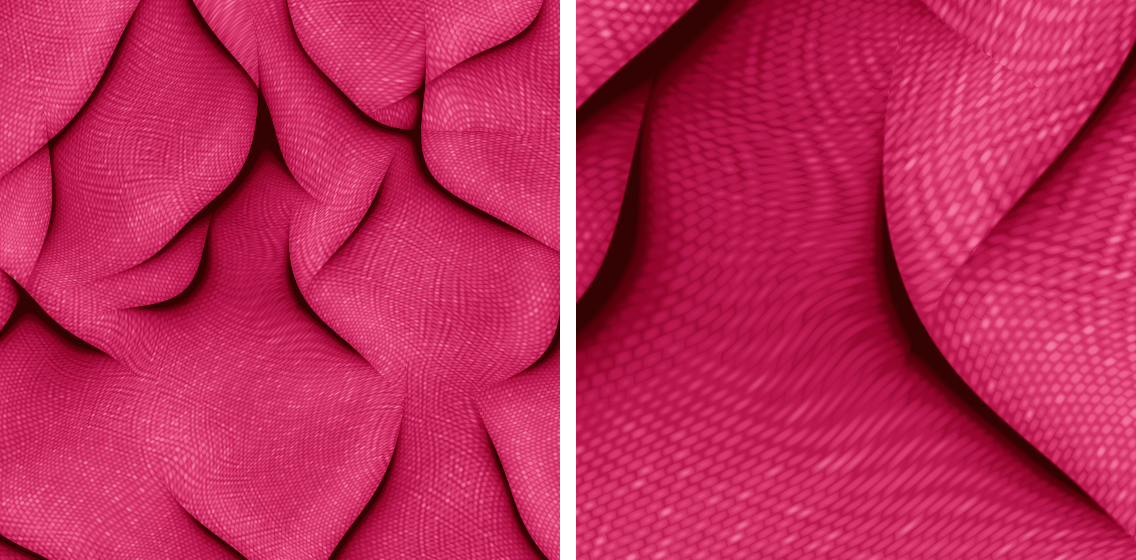
Left: the whole. Right: its middle third, enlarged.
Give the GLSL for this texture, as a three.js fragment shader.

```glsl
// Crumpled pink woven cloth: overlapping folds, dark creases and a diamond weave.
varying vec2 vUv;

const float PI = 3.14159;

// Cloth colours, from deepest crease to lit thread
const vec3 CREASE = vec3(0.20, 0.01, 0.01);
const vec3 SHADOW = vec3(0.36, 0.00, 0.05);
const vec3 WINE   = vec3(0.59, 0.02, 0.18);
const vec3 ROSE   = vec3(0.73, 0.09, 0.31);
const vec3 PINK   = vec3(0.84, 0.21, 0.42);
const vec3 LIT    = vec3(0.93, 0.36, 0.55);
const vec3 GLINT  = vec3(0.98, 0.60, 0.76);

// Folds
const int   FOLDS = 16;
const float FOLD_GRID = 4.0;
const float EDGE = 0.0016;
const float TWIST = 0.45;

// Weave
const vec2  THREADS = vec2(95.0, 150.0);
const float DIAMONDS = 7.0;
const float DIAMOND_LINES = 10.0;

// Light
const float BASE_LIGHT = 0.68;
const float SWELL = 0.075;
const float WEAVE_DEPTH = 0.26;
const float PATTERN_DEPTH = 0.075;

float hash(vec2 p) {
  p = fract(p * vec2(0.1031, 0.1137));
  p += dot(p, p.yx + 33.33);
  return fract((p.x + p.y) * p.x * 7.13 + p.y * 91.7);
}

mat2 turn(float a) {
  float c = cos(a), s = sin(a);
  return mat2(c, -s, s, c);
}

// Broad soft undulation of the cloth, from warped layered sines
float swell(vec2 p) {
  float sum = 0.0, amp = 1.0;
  p *= 9.0;
  for (int i = 0; i < 4; i++) {
    p += 0.6 * sin(p.yx * 0.8 + vec2(1.3, 4.1));
    sum += amp * sin(p.x - p.y * 0.8 + float(i) * 2.0);
    p = turn(0.8) * p * 1.5;
    amp *= 0.62;
  }
  return sum;
}

// Adds one fold: its upper side rolls over the edge and shades the lower side
void addFold(vec2 p, float id, inout float shade, inout vec2 cloth) {
  vec2 seed = vec2(id * 3.7 + 11.0, id * 5.3 + 2.0);
  vec2 jitter = vec2(hash(seed), hash(seed + 17.0));
  vec2 centre = (vec2(mod(id, FOLD_GRID), floor(id / FOLD_GRID)) + jitter) / FOLD_GRID;
  float angle = hash(seed + 31.0) < 0.6 ? 0.75 : -0.9;
  angle += (hash(seed + 43.0) - 0.5) * 0.8;
  float reach = mix(0.15, 0.36, hash(seed + 59.0));
  float bend = (hash(seed + 71.0) - 0.3) * 2.8;

  vec2 q = turn(angle) * (p - centre);
  q.y -= bend * q.x * q.x + 0.012 * sin(q.x * 19.0 + id);
  float taper = 1.0 - smoothstep(0.3 * reach, reach, abs(q.x));
  float above = smoothstep(-EDGE, EDGE, q.y);
  float d = abs(q.y);

  float crown = (d - 0.05) / 0.035;
  float roll = 0.13 * exp(-crown * crown) - 0.2 * exp(-d / 0.011);
  float hollow = -0.7 * exp(-d / (0.004 + 0.012 * taper)) - 0.25 * exp(-d / 0.06);
  shade *= 1.0 - 0.85 * above * taper * exp(-d / 0.09);
  shade += taper * mix(hollow, roll, above);

  // The weave changes direction across the edge
  float spin = TWIST * taper * exp(-d / 0.18) * (q.y > 0.0 ? 1.0 : -1.0);
  cloth = centre + turn(spin) * (cloth - centre);
}

// Brick-like threads; x is their relief, y the random glint of single threads
vec2 weave(vec2 cloth) {
  vec2 g = cloth * THREADS;
  g.x += 0.5 * mod(floor(g.y), 2.0);
  vec2 cell = floor(g);
  vec2 f = fract(g) - 0.5;
  float crown = cos(PI * f.x) * cos(PI * f.y);
  float tone = hash(cell + 200.0);
  return vec2(crown - 0.4 + 0.35 * (tone - 0.5), crown * smoothstep(0.78, 1.0, tone));
}

// Nested diamonds, woven in bands between plainer stripes
float diamonds(vec2 cloth) {
  vec2 tri = abs(fract(cloth * DIAMONDS * vec2(1.0, 0.8)) - 0.5);
  float lines = sin((tri.x + tri.y) * 2.0 * PI * DIAMOND_LINES);
  float band = smoothstep(-0.5, 0.5, sin(cloth.x * 15.0 + 2.0 * sin(cloth.y * 5.0)));
  return lines * mix(0.25, 1.0, band);
}

vec3 clothColour(float s) {
  vec3 c = mix(CREASE, SHADOW, smoothstep(0.0, 0.14, s));
  c = mix(c, WINE, smoothstep(0.14, 0.30, s));
  c = mix(c, ROSE, smoothstep(0.30, 0.50, s));
  c = mix(c, PINK, smoothstep(0.50, 0.71, s));
  return mix(c, LIT, smoothstep(0.71, 0.95, s));
}

void main() {
  vec2 p = vUv + 0.018 * sin(vUv.yx * 11.0 + vec2(0.5, 2.2));
  vec2 cloth = turn(0.6) * (p + 0.03 * sin(p.yx * 7.0));
  cloth += 1.0;
  float shade = SWELL * swell(p);

  vec2 foldCloth = p + 0.02 * sin(p.yx * 8.0);
  for (int i = 0; i < FOLDS; i++) {
    addFold(p, mod(float(i) * 7.0, float(FOLDS)), shade, foldCloth);
  }
  cloth += turn(0.6) * (foldCloth - p);

  // Threads show most where the light falls
  float light = BASE_LIGHT + shade;
  float lit = smoothstep(0.05, 0.75, light);
  vec2 thread = weave(cloth);
  light += lit * (WEAVE_DEPTH * thread.x + PATTERN_DEPTH * diamonds(cloth));

  vec3 colour = clothColour(light);
  colour = mix(colour, GLINT, 0.55 * thread.y * smoothstep(0.55, 0.95, light));
  gl_FragColor = vec4(colour, 1.0);
}
```
